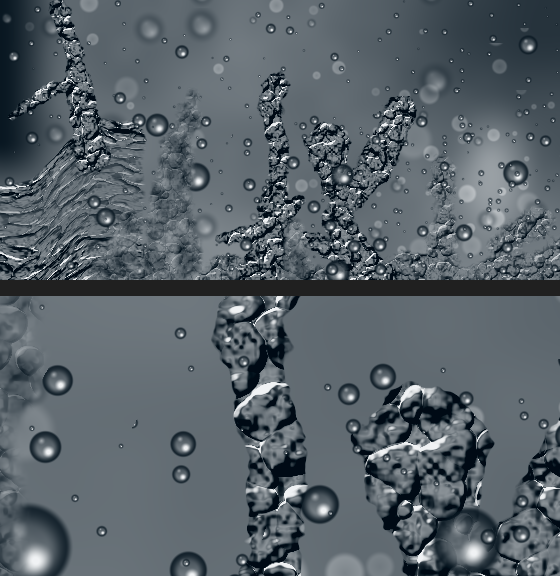
Top: the whole. Bottom: its middle third, enlarged.
Give the GLSL for this texture, as a WebGL 1 fragment shader.

```glsl
precision highp float;
uniform vec2 u_resolution;

vec3 hash3(vec2 p) {
  vec3 q = fract(p.xyx * vec3(0.1031, 0.1030, 0.0973));
  q += dot(q, q.yxz + 33.33);
  return fract((q.xxy + q.yzz) * q.zyx);
}

float noise(vec2 p) {
  vec2 i = floor(p), f = fract(p);
  f = f * f * (3.0 - 2.0 * f);
  vec2 e = vec2(1.0, 0.0);
  return mix(mix(hash3(i).x, hash3(i + e).x, f.x),
             mix(hash3(i + e.yx).x, hash3(i + e.xx).x, f.x), f.y);
}

float fbm(vec2 p) {
  return 0.55 * noise(p) + 0.3 * noise(p * 2.1 + 7.0) + 0.15 * noise(p * 4.3 + 3.0);
}

// Tapered limb of water, and the soft union of two limbs
float limb(vec2 p, vec2 a, vec2 b, float ra, float rb) {
  vec2 ab = b - a;
  float t = clamp(dot(p - a, ab) / dot(ab, ab), 0.0, 1.0);
  return length(p - a - ab * t) - mix(ra, rb, t);
}

float join(float a, float b) {
  float h = max(0.02 - abs(a - b), 0.0) / 0.02;
  return min(a, b) - h * h * 0.005;
}

// Lumpy water surface: beads of mixed size over ripples
float surfaceHeight(vec2 p) {
  vec2 w = p + 0.7 * vec2(noise(p * 0.8), noise(p * 0.8 + 9.0));
  vec2 cell = floor(w);
  float nearest = 1.0;
  for (int j = -1; j <= 1; j++) {
    for (int i = -1; i <= 1; i++) {
      vec2 id = cell + vec2(float(i), float(j));
      vec3 h = hash3(id + 50.0);
      vec2 away = w - id - h.xy;
      nearest = min(nearest, dot(away, away) / mix(0.08, 0.6, h.z));
    }
  }
  return 1.1 * fbm(p * 1.3) + 0.45 * sqrt(1.0 - nearest);
}

// Refraction: steep slopes go dark, slopes facing the light sparkle
float glass(vec2 p) {
  const float STEP = 0.06;
  float h = surfaceHeight(p);
  vec2 slope = vec2(surfaceHeight(p + vec2(STEP, 0.0)) - h,
                    surfaceHeight(p + vec2(0.0, STEP)) - h) / STEP;
  float lit = dot(slope, vec2(0.45, -0.9));
  return 0.5 + 0.17 * lit - 0.4 * smoothstep(0.35, 1.5, length(slope))
       + 0.55 * smoothstep(0.8, 1.5, lit);
}

float coverage(float d, float soft) {
  return 1.0 - smoothstep(-soft, soft, d);
}

// Sharp jets: left spout, middle column, right cluster
float jets(vec2 p) {
  float left = limb(p, vec2(0.205, 0.97), vec2(0.265, 0.80), 0.034, 0.027);
  left = join(left, limb(p, vec2(0.265, 0.80), vec2(0.28, 0.70), 0.027, 0.045));
  left = join(left, limb(p, vec2(0.28, 0.70), vec2(0.33, 0.44), 0.042, 0.06));
  left = join(left, limb(p, vec2(0.045, 0.585), vec2(0.19, 0.685), 0.013, 0.028));
  left = join(left, limb(p, vec2(0.19, 0.685), vec2(0.27, 0.70), 0.02, 0.02));
  float mid = limb(p, vec2(0.98, 0.69), vec2(0.965, 0.62), 0.046, 0.035);
  mid = join(mid, limb(p, vec2(0.965, 0.62), vec2(1.0, 0.45), 0.03, 0.036));
  mid = join(mid, limb(p, vec2(1.0, 0.43), vec2(0.98, 0.25), 0.026, 0.05));
  mid = join(mid, limb(p, vec2(0.98, 0.25), vec2(0.93, 0.0), 0.05, 0.08));
  mid = join(mid, limb(p, vec2(0.79, 0.15), vec2(0.98, 0.19), 0.022, 0.03));
  mid = join(mid, limb(p, vec2(1.0, 0.22), vec2(1.07, 0.29), 0.03, 0.018));
  float right = limb(p, vec2(1.17, 0.48), vec2(1.19, 0.34), 0.08, 0.04);
  right = join(right, limb(p, vec2(1.43, 0.60), vec2(1.35, 0.42), 0.055, 0.06));
  right = join(right, limb(p, vec2(1.35, 0.42), vec2(1.2, 0.22), 0.055, 0.045));
  right = join(right, limb(p, vec2(1.2, 0.22), vec2(1.29, 0.05), 0.045, 0.07));
  right = join(right, limb(p, vec2(1.1, 0.14), vec2(1.38, 0.02), 0.03, 0.04));
  return min(left, min(mid, right)) + 0.034 * (fbm(p * 28.0) - 0.5);
}

// Scattered drops, one per cell; glow > 0 makes out-of-focus light discs
float drops(float tone, vec2 p, float scale, float seed, float density, float soft, float glow) {
  vec2 g = p * scale, id = floor(g) + seed;
  vec3 h = hash3(id);
  float r = mix(0.07, 0.32, h.z * h.z);
  vec2 q = (fract(g) - 0.5 - (h.xy - 0.5) * (0.9 - 2.0 * r)) / r;
  float dist = length(q);
  float edge = max(soft, 1.2 * scale / (r * u_resolution.y));
  float mask = coverage(dist - 1.0, edge) * step(hash3(id + 31.0).x, density);
  float bead = mix(0.42 - 0.2 * q.y, 0.1, smoothstep(0.45, 0.95, dist));
  bead += 0.55 * coverage(length(q - vec2(0.2, -0.3)) - 0.25, 0.12 + soft);
  bead += 0.35 * coverage(length(q - vec2(-0.25, 0.4)) - 0.12, 0.1 + soft);
  float blurred = mix(bead, tone, min(soft * 1.2, 0.65));
  return mix(tone, glow > 0.0 ? tone + glow * (0.6 + 0.4 * dist) : blurred, mask);
}

void main() {
  vec2 p = gl_FragCoord.xy / u_resolution.y;
  float px = 1.0 / u_resolution.y;

  // Out-of-focus backdrop
  float tone = 0.43 + 0.2 * (fbm(p * 2.5 + 4.0) - 0.5) + 0.07 * smoothstep(0.5, 0.0, p.y);
  tone = mix(tone, 0.09, smoothstep(0.26, 0.0, p.x) * smoothstep(0.28, 0.5, p.y));
  tone = mix(tone, 0.17, 0.9 * smoothstep(1.1, 1.95, p.x) * smoothstep(0.3, 0.9, p.y));
  tone += 0.2 * smoothstep(0.25, 0.0, length((p - vec2(1.76, 0.38)) * vec2(1.3, 0.8)));
  float crowd = smoothstep(0.3, 1.9, p.x) * smoothstep(1.1, 0.3, p.y);
  tone = drops(tone, p, 5.0, 11.0, 0.15 + 0.5 * crowd, 0.25, 0.1);
  tone = drops(tone, p + 0.07, 9.0, 47.0, 0.1 + 0.6 * crowd, 0.2, 0.17);
  tone = drops(tone, p + 0.03, 6.0, 83.0, 0.3, 0.5, 0.0);

  // Distant blurred spray
  float far = limb(p, vec2(1.58, 0.42), vec2(1.58, 0.0), 0.015, 0.06);
  far = min(far, limb(p, vec2(1.79, 0.13), vec2(1.91, 0.2), 0.04, 0.045));
  far = min(far, p.y - 0.22 * noise(p * 6.0));
  far += 0.06 * (fbm(p * 18.0) - 0.5);
  float water = glass(p * 24.0);
  tone = mix(tone, mix(0.42, water, 0.7), 0.75 * coverage(far, 0.025));

  // Curved sheet at the left, streaked along its rim
  float depth = 0.34 + 0.23 * smoothstep(0.06, 0.36, p.x) - p.y + 0.02 * (noise(p * 14.0) - 0.5);
  float sheet = max(-depth, p.x - 0.53 + 0.03 * noise(p * 20.0));
  float streaks = glass(vec2(p.x * 11.0 + p.y * 5.0, depth * 30.0));
  float calm = smoothstep(0.02, 0.1, depth) * smoothstep(0.03, 0.22, p.y);
  tone = mix(tone, mix(streaks, 0.43, 0.65 * calm), coverage(sheet, 2.0 * px));

  // Sharp jets with a dark rim
  float jet = jets(p);
  float body = water - 0.2 * smoothstep(-0.012, 0.0, jet);
  tone = mix(tone, body, coverage(jet, 1.3 * px));

  // Sharp drops, large to fine
  tone = drops(tone, p + 0.05, 6.0, 19.0, 0.2, 0.1, 0.0);
  tone = drops(tone, p, 13.0, 61.0, 0.12 + 0.35 * crowd, 0.08, 0.0);
  tone = drops(tone, p, 30.0, 97.0, 0.08 + 0.15 * crowd, 0.1, 0.0);

  // Soft foreground plumes
  float near = limb(p, vec2(0.69, 0.65), vec2(0.62, 0.42), 0.025, 0.055);
  near = min(near, limb(p, vec2(0.62, 0.42), vec2(0.61, 0.0), 0.06, 0.11));
  near = min(near, limb(p, vec2(0.47, 0.22), vec2(0.4, 0.0), 0.03, 0.09));
  near = min(near, limb(p, vec2(1.05, 0.19), vec2(1.05, 0.0), 0.02, 0.06));
  near += 0.05 * (fbm(p * 16.0) - 0.5);
  float plume = 0.4 + 0.55 * (fbm(p * 26.0) - 0.5) + 0.25 * (water - 0.42);
  tone = mix(tone, plume, 0.88 * coverage(near, 0.016));

  // Cool steel tint
  tone = clamp(tone, 0.04, 0.95);
  gl_FragColor = vec4(tone + vec3(-0.035, 0.0, 0.025) * (1.1 - tone) * 1.6, 1.0);
}
```
